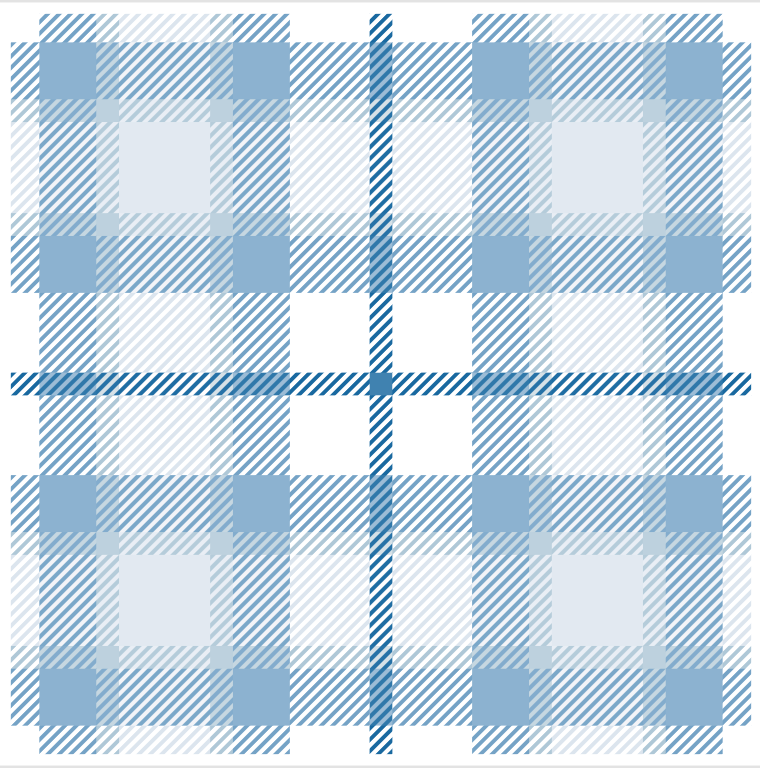
Give the GLSL for this pattern, as a WebGL 2 fragment shader.

```glsl
#version 300 es
precision highp float;

#define UNITS_HIGH 67.43          // twill periods in the canvas height
#define REPEAT 38.0               // twill periods in one sett
#define CLOTH_HALF 32.5           // half side of the cloth
#define CENTRE vec2(0.5013, 0.5)
#define RULE_WIDTH 0.0032         // rules along top and bottom
#define TWILL_CONTRAST 1.4
#define NAVY vec3(0.25, 0.51, 0.69)
#define BLUE vec3(0.55, 0.70, 0.815)
#define MIST vec3(0.74, 0.82, 0.87)
#define PALE vec3(0.885, 0.915, 0.945)
#define WHITE vec3(1.0)
#define RULE_GREY vec3(0.89)

uniform vec2 u_resolution;
out vec4 outColor;

// Smooth step up at an edge, one pixel wide
float past(float edge, float x, float px) {
  return clamp((x - edge) / px + 0.5, 0.0, 1.0);
}

// Thread colour across the sett, mirrored about the navy line
vec3 threadColor(float t, float px) {
  float d = abs(mod(t + 0.5 * REPEAT, REPEAT) - 0.5 * REPEAT);
  vec3 c = mix(NAVY, WHITE, past(1.0, d, px));
  c = mix(c, BLUE, past(8.0, d, px));
  c = mix(c, MIST, past(13.0, d, px));
  return mix(c, PALE, past(15.0, d, px));
}

void main() {
  vec2 uv = gl_FragCoord.xy / u_resolution;
  vec2 aspect = vec2(u_resolution.x / u_resolution.y, 1.0);
  vec2 p = (uv - CENTRE) * aspect * UNITS_HIGH;
  float px = UNITS_HIGH / u_resolution.y;

  // Diagonal twill: weft on top in one half of each period
  float ridge = 0.25 - abs(fract(p.x - p.y + 0.75) - 0.5);
  float weftOnTop = smoothstep(-px, px, ridge);
  float blend = 0.5 + (weftOnTop - 0.5) * TWILL_CONTRAST;
  vec3 warp = threadColor(p.x, px);
  vec3 weft = threadColor(p.y, px);
  vec3 color = clamp(mix(warp, weft, blend), 0.0, 1.0);

  // White margin around the cloth
  float side = max(abs(p.x), abs(p.y));
  color = mix(color, WHITE, past(CLOTH_HALF, side, px));

  // Grey rules at the top and bottom
  float toEdge = min(uv.y, 1.0 - uv.y);
  float rule = 1.0 - past(RULE_WIDTH, toEdge, 1.0 / u_resolution.y);
  color = mix(color, RULE_GREY, rule);

  outColor = vec4(color, 1.0);
}
```
